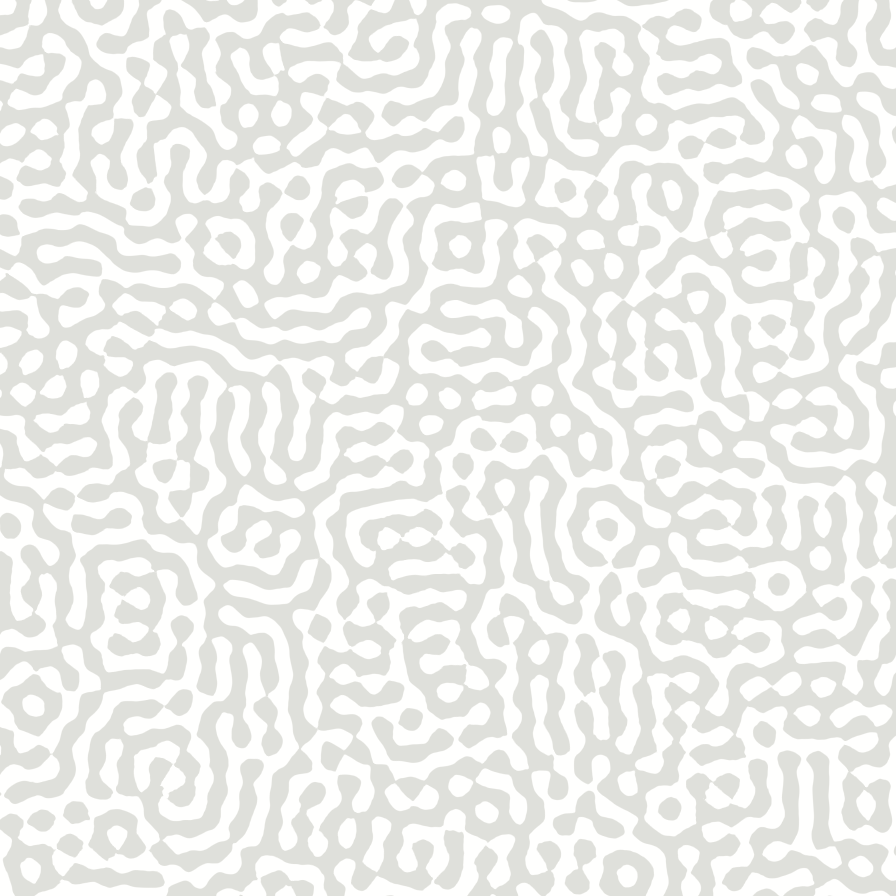
Give the GLSL for this pattern, as a Shadertoy shader.

```glsl
// Labyrinth of white and pale grey worms, like a reaction-diffusion pattern.
// Plane waves of nearly one wavelength are summed, saturated, then filtered
// by a ring kernel (activation inside, inhibition around) and thresholded.

const float TAU = 6.2831853;
const float CYCLES = 30.0;   // stripe periods across the canvas
const int WAVES = 24;
const int TAPS = 48;

// Integer hash giving a value from 0 to 1
float hash(uint n) {
    n = n * 747796405u + 2891336453u;
    n = ((n >> ((n >> 28u) + 4u)) ^ n) * 277803737u;
    n = (n >> 22u) ^ n;
    return float(n >> 8u) / 16777216.0;
}

// Wave vector in xy, phase in z; directions crowd around the two axes
vec3 makeWave(int i) {
    uint seed = uint(i) * 3u + 71u;
    float angle = (float(i) + hash(seed)) * 0.5 * TAU / float(WAVES);
    angle -= 0.17 * sin(4.0 * angle);
    float frequency = 1.0 + 0.16 * (hash(seed + 1u) - 0.5);
    return TAU * vec3(frequency * vec2(cos(angle), sin(angle)), hash(seed + 2u));
}

void mainImage(out vec4 fragColor, in vec2 fragCoord) {
    vec2 p = fragCoord / iResolution.y * CYCLES;

    vec3 waves[WAVES];
    for (int i = 0; i < WAVES; i++) waves[i] = makeWave(i);

    // Filter the saturated wave sum over a spiral of taps
    float field = 0.0;
    for (int t = 0; t < TAPS; t++) {
        float area = (float(t) + 0.5) / float(TAPS);
        float turn = 2.39996 * float(t);
        vec2 tap = p + 0.88 * sqrt(area) * vec2(cos(turn), sin(turn));

        float sum = 0.0;
        for (int i = 0; i < WAVES; i++) {
            sum += cos(dot(waves[i].xy, tap) + waves[i].z);
        }
        float saturated = tanh(2.0 * sum * sqrt(2.0 / float(WAVES)));
        float kernel = (1.0 - 4.0 * area) * (1.0 - area) * (1.0 - area);
        field += kernel * saturated;
    }
    field *= 11.0 / float(TAPS);

    // Threshold with an edge about one and a half pixels wide
    float level = field - 0.07;
    float edge = 0.75 * length(vec2(dFdx(level), dFdy(level))) + 1e-4;
    float white = smoothstep(-edge, edge, level);

    vec3 paleGrey = vec3(0.876, 0.878, 0.858);
    vec3 paperWhite = vec3(1.0, 1.0, 0.995);
    fragColor = vec4(mix(paleGrey, paperWhite, white), 1.0);
}
```
